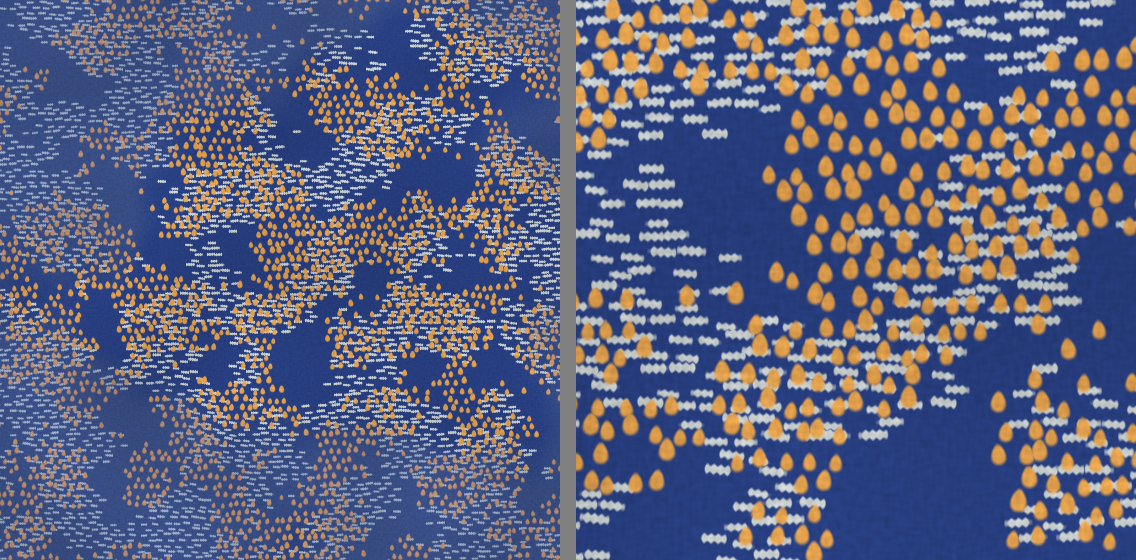
Left, the full canvas; right, a detail of the centre.
Reproduce this texture procedurally as a Shadertoy shader.

```glsl
// Blue woven cloth strewn with drifting patches of orange drops and pale stitched dashes.

const vec3 DEEP_BLUE = vec3(0.125, 0.215, 0.485);
const vec3 FADED_BLUE = vec3(0.225, 0.305, 0.510);
const vec3 ORANGE = vec3(0.900, 0.630, 0.280);
const vec3 FADED_ORANGE = vec3(0.740, 0.550, 0.410);
const vec3 CREAM = vec3(0.810, 0.830, 0.810);
const vec3 FADED_CREAM = vec3(0.610, 0.670, 0.760);

const int DASH = 0;
const int DROP = 1;

vec2 hash2(vec2 p) {
    vec3 h = fract(vec3(p.xyx) * vec3(0.1031, 0.1030, 0.0973));
    h += dot(h, h.yzx + 33.33);
    return fract((h.xx + h.yz) * h.zy);
}

float cornerSlope(vec2 corner, vec2 offset) {
    float angle = 6.2832 * hash2(corner + 71.0).x;
    return dot(vec2(cos(angle), sin(angle)), offset);
}

float gradientNoise(vec2 p) {
    vec2 i = floor(p), f = fract(p);
    vec2 u = f * f * f * (f * (f * 6.0 - 15.0) + 10.0);
    vec2 e = vec2(1.0, 0.0);
    return mix(mix(cornerSlope(i, f), cornerSlope(i + e, f - e), u.x),
               mix(cornerSlope(i + e.yx, f - e.yx), cornerSlope(i + 1.0, f - 1.0), u.x), u.y);
}

// Share of marks present around a point, gathered in ragged patches
float patchDensity(vec2 p, float seed) {
    float n = gradientNoise(p * vec2(6.5, 8.0) + seed);
    n += 0.6 * gradientNoise(p * vec2(14.0, 17.0) + seed * 1.7);
    return smoothstep(-0.26, 0.22, n);
}

// Worn, paler areas, mostly toward the rim of the cloth
float fading(vec2 p) {
    float rim = length((p - vec2(0.60, 0.53)) * vec2(1.0, 1.1));
    float n = gradientNoise(p * 3.1 + 4.0) + 0.3 * gradientNoise(p * 11.0);
    return smoothstep(0.36, 0.54, rim + 0.35 * n);
}

// Egg with its narrow end upward
float dropDistance(vec2 q, vec2 halfSize) {
    float y = q.y / halfSize.y;
    float width = halfSize.x * (1.0 - 0.28 * clamp(y, -1.0, 1.0));
    return (length(vec2(q.x / width, y)) - 1.0) * halfSize.x;
}

// Thin bar with a stitched, uneven outline
float dashDistance(vec2 q, vec2 halfSize, float phase) {
    float radius = halfSize.y * (0.88 + 0.22 * sin(q.x * 1500.0 + phase));
    float beyond = max(abs(q.x) - halfSize.x + halfSize.y, 0.0);
    return length(vec2(beyond, q.y)) - radius;
}

// Coverage of one kind of mark on a jittered brick grid
float scatter(vec2 p, vec2 cell, vec2 halfSize, int kind, float seed, float scale, float blur) {
    vec2 base = floor(p / cell);
    float cover = 0.0;
    for (int j = -1; j <= 1; j++)
    for (int i = -1; i <= 1; i++) {
        vec2 id = base + vec2(i, j);
        vec2 place = hash2(id + seed);
        vec2 chance = hash2(id + seed + 150.0);
        float stagger = 0.5 * mod(id.y, 2.0) - 0.25;
        vec2 centre = (id + 0.5 + vec2(stagger, 0.0) + (place - 0.5) * vec2(0.5, 0.6)) * cell;
        if (chance.x > patchDensity(centre, seed)) continue;

        float tilt = 0.25 * gradientNoise(centre * 4.0 + 9.0) + 0.22 * (chance.y - 0.5);
        vec2 q = mat2(cos(tilt), -sin(tilt), sin(tilt), cos(tilt)) * (p - centre);
        vec2 size = halfSize * scale * (0.85 + 0.3 * place.y);
        float d = kind == DROP ? dropDistance(q, size) : dashDistance(q, size, 6.28 * place.x);
        cover = max(cover, smoothstep(blur, -blur, d));
    }
    return cover;
}

// Fine weave and slow tonal drift
float clothShade(vec2 p) {
    float weave = gradientNoise(p * vec2(130.0, 340.0)) + gradientNoise(p * vec2(350.0, 150.0) + 40.0);
    return 1.0 + 0.08 * weave + 0.12 * gradientNoise(p * 5.0 + 20.0);
}

void mainImage(out vec4 fragColor, in vec2 fragCoord) {
    vec2 p = fragCoord / iResolution.y;
    float faded = fading(p);
    float blur = max(0.0011 + 0.0004 * faded, 0.7 / iResolution.y);
    float scale = mix(1.04, 0.90, faded);

    float dashes = scatter(p, vec2(0.0195, 0.0100), vec2(0.0073, 0.0024), DASH, 13.0, scale, blur);
    float drops = scatter(p, vec2(0.0140, 0.0155), vec2(0.0039, 0.0056), DROP, 37.0, scale, blur);

    // Ground first, then dashes, then drops on top
    vec3 color = mix(DEEP_BLUE, FADED_BLUE, 0.25 + 0.65 * faded);
    color = mix(color, mix(CREAM, FADED_CREAM, faded), 0.94 * dashes);
    color = mix(color, mix(ORANGE, FADED_ORANGE, faded), 0.95 * drops);
    fragColor = vec4(color * clothShade(p), 1.0);
}
```
